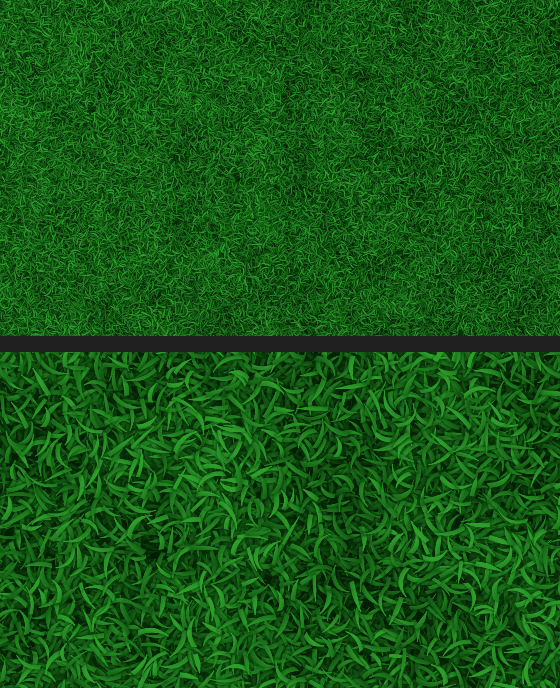
Top: the whole. Bottom: its middle third, enlarged.
This texture is drawn by a Shadertoy shader. Its source:

```glsl
// Dense green lawn seen from above: layered curved grass blades that splay outward.

const int   LAYERS       = 14;
const float CELL         = 0.018;   // grid spacing, in canvas heights
const float MIN_REACH    = 0.009;   // half length of the shortest blade
const float MAX_REACH    = 0.0165;  // half length of the longest blade
const float HALF_WIDTH   = 0.0021;
const float MAX_BEND     = 0.45;
const float OUTWARD_LEAN = 0.75;
const float SHADOW_SIZE  = 0.0035;
const float SHADOW_DEPTH = 0.28;
const float TONE_SPREAD  = 0.46;
const float CLUMP_SCALE  = 9.0;
const float CLUMP_TONE   = 0.16;
const float SIDE_LIGHT   = 0.04;    // the left side is a little brighter

const vec3 SOIL_GREEN = vec3(0.01, 0.12, 0.01);
const vec3 LEAF_GREEN = vec3(0.08, 0.385, 0.08);
const vec3 TIP_GREEN  = vec3(0.18, 0.62, 0.17);

// Four random values from 0 to 1 for a cell of a layer.
vec4 hash4(ivec2 cell, int layer) {
    uvec4 h = uvec4(uint(cell.x), uint(cell.y), uint(layer), 77u);
    h = h * 1664525u + 1013904223u;
    for (int i = 0; i < 2; i++) {
        h.x += h.y * h.w;
        h.y += h.z * h.x;
        h.z += h.x * h.y;
        h.w += h.y * h.z;
        h ^= h >> 16u;
    }
    return vec4(h & 0xffffu) / 65535.0;
}

vec2 unitVector(float turn) {
    float angle = 6.28318 * turn;
    return vec2(cos(angle), sin(angle));
}

float cornerSlope(ivec2 corner, vec2 offset) {
    return dot(unitVector(hash4(corner, 100).x), offset);
}

float gradientNoise(vec2 p) {
    ivec2 i = ivec2(floor(p));
    vec2 f = fract(p);
    vec2 s = f * f * f * (f * (f * 6.0 - 15.0) + 10.0);
    float low  = mix(cornerSlope(i, f),
                     cornerSlope(i + ivec2(1, 0), f - vec2(1, 0)), s.x);
    float high = mix(cornerSlope(i + ivec2(0, 1), f - vec2(0, 1)),
                     cornerSlope(i + ivec2(1, 1), f - vec2(1, 1)), s.x);
    return mix(low, high, s.y);
}

// Paints one blade and its soft shadow over the tone beneath it.
float paintBlade(float tone, vec2 p, ivec2 cell, int layer, float pixel) {
    vec4 place = hash4(cell, layer);
    vec4 look  = hash4(cell, layer + 50);
    vec2 center = (vec2(cell) + place.xy) * CELL;
    vec2 dir = normalize(unitVector(place.z) + OUTWARD_LEAN * center + 0.0001);
    vec2 d = p - center;

    // Local frame: u runs from root (-1) to tip (1), across is sideways.
    float reach = mix(MIN_REACH, MAX_REACH, place.w);
    float u = dot(d, dir) / reach;
    float bend = (look.x * 2.0 - 1.0) * MAX_BEND;
    float across = dot(d, vec2(-dir.y, dir.x)) - bend * reach * (u * u - 0.4);
    across /= sqrt(1.0 + 4.0 * bend * bend * u * u);

    float width = HALF_WIDTH * mix(0.75, 1.2, look.y)
                * (1.0 - 0.75 * smoothstep(-0.1, 1.0, u));
    float edge = max(abs(across) - width, (abs(u) - 1.0) * reach);
    float cover = 1.0 - smoothstep(-0.5 * pixel, 0.5 * pixel, edge);
    float shade = 1.0 - smoothstep(0.0, SHADOW_SIZE, edge);

    // Higher blades catch more light; tips and one side are brighter.
    float height = float(layer) / float(LAYERS - 1);
    float bladeTone = mix(0.08, 0.83, height * height)
                    + TONE_SPREAD * (look.z - 0.5)
                    + 0.13 * u
                    + 0.07 * clamp(across / HALF_WIDTH, -1.0, 1.0);
    return mix(tone * (1.0 - SHADOW_DEPTH * shade), bladeTone, cover);
}

void mainImage(out vec4 fragColor, in vec2 fragCoord) {
    vec2 p = (fragCoord - 0.5 * iResolution.xy) / iResolution.y;
    float pixel = 1.0 / iResolution.y;

    // Blades, from the lowest layer to the top
    float tone = 0.05;
    for (int layer = 0; layer < LAYERS; layer++) {
        vec2 shift = hash4(ivec2(0), layer + 200).xy * CELL;
        vec2 q = p + shift;
        ivec2 home = ivec2(floor(q / CELL));
        for (int y = -1; y <= 1; y++)
            for (int x = -1; x <= 1; x++)
                tone = paintBlade(tone, q, home + ivec2(x, y), layer, pixel);
    }

    // Clumps and broad light
    float clump = gradientNoise(p * CLUMP_SCALE)
                + 0.7 * gradientNoise(p * CLUMP_SCALE * 2.3 + 17.0);
    tone = clamp(tone + CLUMP_TONE * clump - SIDE_LIGHT * p.x, 0.0, 1.0);

    vec3 color = mix(SOIL_GREEN, LEAF_GREEN, min(tone * 2.0, 1.0));
    color = mix(color, TIP_GREEN, max(tone * 2.0 - 1.0, 0.0));
    fragColor = vec4(color, 1.0);
}
```
